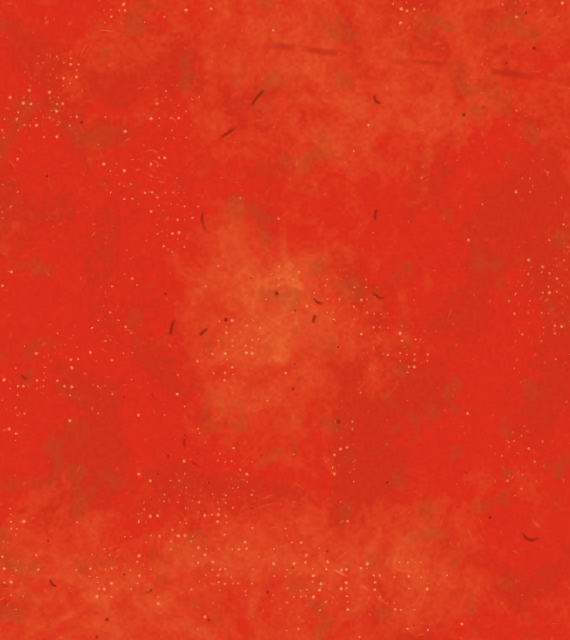
A WebGL 2 fragment shader for this texture:

```glsl
#version 300 es
precision highp float;
// Worn vermilion paint: warped fields of deep red and orange, mottled by
// layered value noise, then marked with rubbed streaks, short curved
// scratches, and clustered pale and dark flecks.
uniform vec2 u_resolution;
out vec4 fragColor;

const vec3 DEEP = vec3(0.815, 0.190, 0.105);
const vec3 RED = vec3(0.858, 0.178, 0.106);
const vec3 VERMILION = vec3(0.862, 0.232, 0.122);
const vec3 ORANGE = vec3(0.875, 0.295, 0.145);
const vec3 AMBER = vec3(0.905, 0.390, 0.180);
const vec3 PALE = vec3(0.970, 0.640, 0.400);
const vec3 OLIVE = vec3(0.700, 0.300, 0.130);
const vec3 DARK = vec3(0.420, 0.130, 0.070);

const float BASE_TONE = 0.35;
const float FIELD_GAIN = 0.33;
const float CLOUD_GAIN = 0.75;
const float MOTTLE_GAIN = 0.50;
const float GRAIN_GAIN = 0.26;
const int SCRATCHES = 18;
const int RUBS = 7;

float hash(vec2 p) {
  vec3 q = fract(vec3(p.xyx) * 0.1031);
  q += dot(q, q.yzx + 33.33);
  return fract((q.x + q.y) * q.z);
}

vec2 hash2(vec2 p) { return vec2(hash(p), hash(p + 57.3)); }

float noise(vec2 p) {
  vec2 i = floor(p), f = fract(p);
  f = f * f * (3.0 - 2.0 * f);
  return mix(mix(hash(i), hash(i + vec2(1, 0)), f.x),
             mix(hash(i + vec2(0, 1)), hash(i + vec2(1, 1)), f.x), f.y);
}

float fbm(vec2 p) {
  float sum = 0.0, amp = 0.53;
  for (int i = 0; i < 4; i++) {
    sum += amp * noise(p);
    p = mat2(1.6, 1.2, -1.2, 1.6) * p + 17.0;
    amp *= 0.5;
  }
  return sum;
}

float bell(float x, float width) { return exp(-x * x / (width * width)); }

// Where the orange coat shows: top, bottom and a central column.
float orangeField(vec2 p) {
  float top = smoothstep(0.60, 0.86, p.y) * bell(p.x - 0.45, 0.36);
  float bottom = smoothstep(0.28, 0.10, p.y) * bell(p.x - 0.40, 0.38);
  float column = bell(p.x - 0.43, 0.11) * bell(p.y - 0.47, 0.21);
  return min(top + bottom + column, 1.1);
}

// Tapered, slightly bent line: centre c, half length, half width.
float stroke(vec2 p, vec2 c, float angle, float len, float width, float bend) {
  vec2 d = p - c;
  d = vec2(cos(angle) * d.x + sin(angle) * d.y, cos(angle) * d.y - sin(angle) * d.x);
  d.y += bend * d.x * d.x / len;
  return smoothstep(width, width * 0.2, abs(d.y)) * smoothstep(len, len * 0.5, abs(d.x));
}

// One ragged dot per occupied grid cell.
float flecks(vec2 p, float cells, float density, float seed, float px) {
  vec2 g = p * cells, id = floor(g);
  vec2 c = 0.3 + 0.4 * hash2(id + seed);
  float r = mix(0.07, 0.24, pow(hash(id + seed + 9.0), 2.0));
  float d = length(fract(g) - c) + 0.12 * (noise(g * 7.0) - 0.5);
  float soft = 1.2 * px * cells;
  return step(hash(id + seed + 21.0), density) * smoothstep(r + soft, r - soft, d);
}

void main() {
  float px = 1.0 / u_resolution.y;
  vec2 p = gl_FragCoord.xy * px;
  vec2 warp = vec2(fbm(p * 6.0 + 3.0), fbm(p * 6.0 + 41.0)) - 0.5;
  vec2 q = p + 0.16 * warp;

  // Tone from deep red to amber
  float cloud = fbm(q * vec2(5.0, 7.0) + 11.0);
  float mottle = fbm(q * 34.0 + 70.0);
  float grain = noise(p * 190.0) * 0.6 + noise(p * vec2(120.0, 95.0) + 30.0) * 0.4;
  float tone = BASE_TONE + FIELD_GAIN * orangeField(q) + CLOUD_GAIN * (cloud - 0.5)
             + MOTTLE_GAIN * (mottle - 0.5) + GRAIN_GAIN * (grain - 0.5);

  // Upright rubbed streaks
  for (int i = 0; i < RUBS; i++) {
    vec2 r = hash2(vec2(float(i) * 3.7, 5.0));
    vec2 c = vec2(mix(0.28, 0.72, r.x), r.y);
    float rub = stroke(q * 0.3 + p * 0.7, c, 1.62, 0.08, 0.012, 0.1);
    tone += 0.20 * rub * noise(p * vec2(90.0, 40.0));
  }

  // Coats of paint
  float dull = smoothstep(0.44, 0.60, fbm(q * 9.0 + 90.0) + 0.2 * (grain - 0.5));
  vec3 col = mix(RED, DEEP, dull);
  col = mix(col, VERMILION, smoothstep(0.40, 0.62, tone));
  col = mix(col, ORANGE, smoothstep(0.58, 0.84, tone));
  col = mix(col, AMBER, smoothstep(0.82, 1.08, tone));
  float stain = smoothstep(0.60, 0.76, fbm(p * 24.0 + 130.0));
  col = mix(col, OLIVE, 0.35 * stain);
  col *= 1.0 + 0.05 * (noise(p * 240.0 + 8.0) - 0.5);

  // Long soft crease, thin pale line, and short curved scratches
  float worn = smoothstep(0.25, 0.65, noise(p * 45.0));
  col = mix(col, DEEP * 0.88, 0.6 * worn * stroke(q * 0.1 + p * 0.9, vec2(0.64, 0.905), -0.12, 0.32, 0.008, 0.0));
  col = mix(col, PALE, 0.4 * worn * stroke(p, vec2(0.54, 0.10), -0.52, 0.09, 0.003, 0.1));
  for (int i = 0; i < SCRATCHES; i++) {
    vec2 c = hash2(vec2(float(i) * 7.1, 19.0)) * vec2(u_resolution.x * px, 1.0);
    vec2 r = hash2(vec2(float(i) * 2.3, 83.0));
    float mark = stroke(p + 0.015 * warp, c, r.x * 3.14, mix(0.008, 0.035, r.y * r.y), 0.0022 + px, r.x - 0.2);
    col = mix(col, DARK, 0.55 * worn * mark);
  }

  // Pale flecks gather in clusters; dark ones are rare
  float cluster = smoothstep(0.56, 0.85, noise(p * 11.0 + 200.0));
  col = mix(col, PALE, 0.75 * flecks(p, 95.0, 0.006 + 0.28 * cluster, 4.0, px));
  col = mix(col, AMBER, 0.6 * flecks(q, 120.0, 0.05 + 0.2 * cluster, 33.0, px));
  col = mix(col, DARK, 0.7 * flecks(p, 75.0, 0.007, 61.0, px));
  fragColor = vec4(col, 1.0);
}
```
